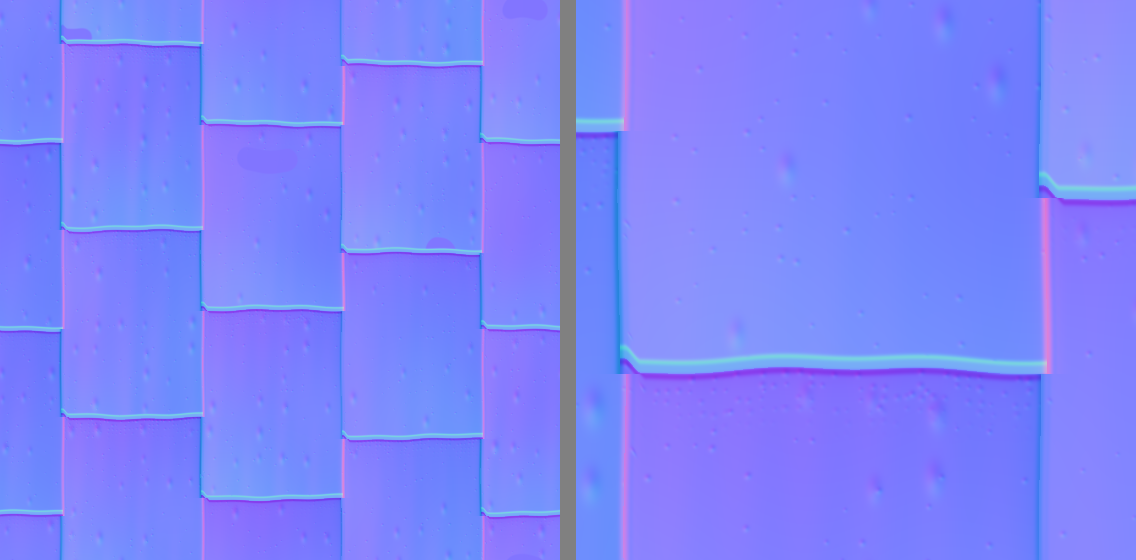
Left, the full canvas; right, a detail of the centre.
Give the GLSL for this texture map, as a WebGL 1 fragment shader.

```glsl
precision highp float;
uniform vec2 u_resolution;

const float COLUMNS = 4.0;
const float ROWS = 3.0;
const float COLUMN_OFFSET = 0.443;
const vec4 ROW_PHASE = vec4(0.234, 0.668, 0.353, 0.765);

float pick(vec4 values, float index) {
  return dot(values, vec4(equal(vec4(0.0, 1.0, 2.0, 3.0), vec4(index))));
}

float hash(vec2 p) {
  return fract(sin(dot(p, vec2(127.1, 311.7))) * 4375.85);
}

float bell(float x, float width) {
  return exp(-x * x / (width * width));
}

float rowCoord(float y, float column) {
  return y * ROWS + pick(ROW_PHASE, mod(column, COLUMNS));
}

// Height of the left sheet above the right one at a column line
float heightStep(float y, float line) {
  return fract(rowCoord(y, line)) - fract(rowCoord(y, line - 1.0));
}

// Uneven lip of a sheet, curling up at its left corner
float lipWobble(float x, float seed) {
  float wave = 0.006 * sin(x * 5.0 + seed * 2.3) + 0.003 * sin(x * 17.0 + seed * 4.1);
  float curl = 0.025 * (1.0 - smoothstep(0.01, 0.05, x));
  return wave + curl + 0.016 * (hash(vec2(seed, 3.0)) - 0.5);
}

// Slope of scattered pits, at most one in each cell
vec2 pits(vec2 p, float seed, float density, vec2 radius, float depth) {
  vec2 cell = floor(p);
  vec2 key = cell + seed * 17.0;
  vec2 centre = 0.35 + 0.3 * vec2(hash(key), hash(key + 5.3));
  float size = 0.6 + 0.4 * hash(key + 9.1);
  vec2 q = (p - cell - centre) / (radius * size);
  float present = step(hash(key + 2.7), density);
  return -q * exp(-dot(q, q)) * depth * present * size;
}

// Broad bends of a sheet
vec2 bends(vec2 p, float seed) {
  vec2 slope = vec2(0.0);
  for (int i = 1; i <= 3; i++) {
    float f = float(i);
    float phase = seed * 6.0 + f * 2.4;
    slope += vec2(sin(p.x * 3.1 * f + 1.7 * sin(p.y * 2.6 + phase) + phase),
                  sin(p.y * 2.7 * f + 1.5 * sin(p.x * 4.3 + phase) + phase * 1.6)) / f;
  }
  return slope;
}

// Vertical drawn streaks that fade along the sheet
float streaks(vec2 p, float seed) {
  float sum = 0.0;
  for (int i = 1; i <= 3; i++) {
    float f = float(i);
    float fade = 0.5 + 0.5 * sin(p.y * (2.0 + f) + seed * 5.0 * f);
    sum += fade * sin(p.x * (19.0 + 17.0 * f) + seed * 9.0 + sin(p.y * 3.0 + f)) / f;
  }
  return sum;
}

float capsule(vec2 p, float halfLength, float radius) {
  p.x -= clamp(p.x, -halfLength, halfLength);
  return length(p) - radius;
}

// Mask of the smooth worn area held by one sheet in each column
float wornPatch(vec2 p, float column, float row) {
  float inRow = 1.0 - step(0.5, abs(row - pick(vec4(0.0, 2.0, 2.0, 0.0), column)));
  vec2 centre = vec2(pick(vec4(0.07, 0.35, 0.53, 0.23), column),
                     pick(vec4(0.03, 0.81, 0.01, 0.72), column));
  float halfLength = pick(vec4(0.03, 0.10, 0.02, 0.06), column);
  vec2 q = p - centre;
  q.y += 0.012 * sin(p.x * 22.0);
  return inRow * (1.0 - smoothstep(-0.006, 0.006, capsule(q, halfLength, 0.062)));
}

void main() {
  vec2 uv = gl_FragCoord.xy / u_resolution;

  // Columns: the raised sheet overhangs its neighbour
  float x = uv.x * COLUMNS - COLUMN_OFFSET;
  float line = floor(x + 0.5);
  float rise = heightStep(uv.y, line);
  float nearLine = 1.0 - smoothstep(0.0, 0.3, abs(x - line));
  x -= nearLine * (0.014 * rise + 0.003 * sin(uv.y * 31.4159));
  float edge = x - line;
  float column = mod(floor(x), COLUMNS);

  // Rows: y runs from the lower lip up to the next seam
  float t = rowCoord(uv.y, column);
  float seamId = column * ROWS + mod(floor(t + 0.5), ROWS);
  float seamFade = 1.0 - smoothstep(0.2, 0.45, abs(t - floor(t + 0.5)));
  t -= lipWobble(fract(x), seamId) * seamFade;
  float seam = t - floor(t + 0.5);
  float row = mod(floor(t), ROWS);
  vec2 tile = vec2(fract(x), fract(t));
  vec2 p = tile * vec2(0.75, 1.0);
  float seed = hash(vec2(column + 1.0, row * 2.0 + 1.0));
  float wear = hash(vec2(row + 4.0, column + 7.0));

  // Sheet surface
  vec2 slope = vec2(0.09 - 0.22 * tile.x, 0.15 - 0.24 * tile.y);
  slope += 0.07 * (vec2(seed, wear) - 0.5) + 0.04 * bends(p, seed);
  slope.x += (0.012 + 0.035 * wear) * streaks(p, seed);
  slope += pits(p * vec2(8.0, 7.0), seed, 0.2 + 0.25 * wear, vec2(0.13, 0.20), 0.34);
  slope += pits(p * 34.0, seed + 1.0, 0.09, vec2(0.19), 0.30);
  float grit = smoothstep(0.86, 0.99, tile.y) * wear;
  slope += grit * pits(p * 46.0, seed + 2.0, 0.6, vec2(0.28), 0.30);
  slope = mix(slope, vec2(0.01, -0.09), 0.9 * wornPatch(p, column, row));

  // Folded lip, its bright crease and the shadow under it
  float lip = smoothstep(-0.003, 0.003, seam) - smoothstep(0.018, 0.024, seam);
  slope = mix(slope, vec2(-0.07, 0.38), lip);
  slope.y += 0.50 * bell(seam - 0.020, 0.005) - 0.42 * bell(seam + 0.006, 0.006);
  slope.y -= 0.07 * bell(min(seam, 0.0), 0.035) * step(seam, 0.0);

  // Side edges
  slope.x += rise * (1.25 * bell(edge, 0.009) + 0.16 * bell(edge, 0.03));
  slope.x -= 0.10 * bell(edge - 0.018, 0.006);

  vec3 normal = normalize(vec3(slope, 1.0));
  gl_FragColor = vec4(0.5 + 0.5 * normal, 1.0);
}
```
